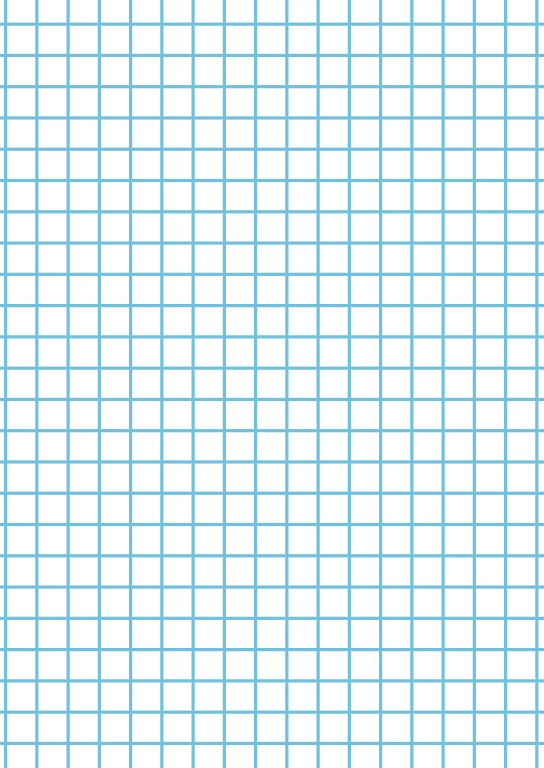
Write a Shadertoy shader that draws this pattern.

```glsl
// Square-ruled paper: light blue lines on white, about 17 cells across and 24 down.
// Each axis is folded to the distance from its nearest line, then smoothed over
// one pixel; a hash shifts the ink tint slightly along each line.

// Lengths are fractions of the canvas height.
const vec2 PITCH = vec2(0.04069, 0.04072);
const vec2 FIRST_LINE = vec2(0.0073, 0.0320);
const float LINE_WIDTH = 0.0042;

const vec3 PAPER = vec3(1.0);
const vec3 INK_TEAL = vec3(0.44, 0.76, 0.85);
const vec3 INK_BLUE = vec3(0.44, 0.75, 0.88);

float hash(vec2 p) {
    p = fract(p * vec2(0.1731, 0.3917));
    p += dot(p, p.yx + 27.31);
    return fract(p.x * p.y * 13.7);
}

// Smoothly varying tint between neighbouring cells
float tintNoise(vec2 p) {
    vec2 cell = floor(p);
    vec2 f = smoothstep(0.0, 1.0, p - cell);
    float low = mix(hash(cell), hash(cell + vec2(1.0, 0.0)), f.x);
    float high = mix(hash(cell + vec2(0.0, 1.0)), hash(cell + 1.0), f.x);
    return mix(low, high, f.y);
}

// Ink coverage of the vertical (x) and horizontal (y) rulings
vec2 ruling(vec2 grid, float pixel) {
    vec2 distanceToLine = abs(fract(grid + 0.5) - 0.5) * PITCH;
    return clamp((0.5 * LINE_WIDTH - distanceToLine) / pixel + 0.5, 0.0, 1.0);
}

void mainImage(out vec4 fragColor, in vec2 fragCoord) {
    float pixel = 1.0 / iResolution.y;
    vec2 grid = (fragCoord * pixel - FIRST_LINE) / PITCH;

    // Both rulings share one ink, so crossings do not darken
    vec2 lines = ruling(grid, pixel);
    float coverage = max(lines.x, lines.y);

    vec3 ink = mix(INK_TEAL, INK_BLUE, tintNoise(grid * 2.0 + 40.0));
    fragColor = vec4(mix(PAPER, ink, coverage), 1.0);
}
```
